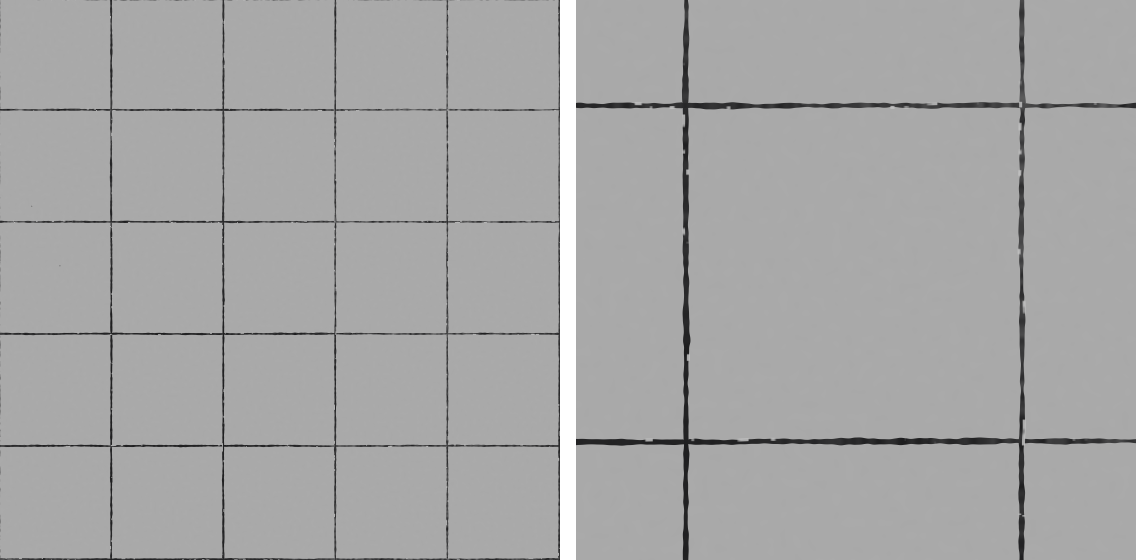
Left: the whole. Right: its middle third, enlarged.
Write a Shadertoy shader that draws this texture.

```glsl
// Pale grey square tiles, five across and five down, split by thin dark joints.
// Each joint is a distance band with ragged edges, worn ink and small pale chips,
// all driven by gradient noise that wraps at the canvas border.

const float TAU = 6.2831853;

float hash(vec2 p) {
    vec3 q = fract(p.xyx * vec3(0.1031, 0.1030, 0.0973));
    q += dot(q, q.yzx + 33.33);
    return fract((q.x + q.y) * q.z);
}

float cornerGradient(vec2 cell, vec2 offset, vec2 period) {
    float angle = TAU * hash(mod(cell, period) + 7.0);
    return dot(vec2(cos(angle), sin(angle)), offset);
}

// Gradient noise, about -0.7 to 0.7, repeating after a whole-number period
float noise(vec2 p, vec2 period) {
    vec2 i = floor(p), f = fract(p);
    vec2 u = f * f * f * (f * (f * 6.0 - 15.0) + 10.0);
    vec2 e = vec2(0.0, 1.0);
    float low = mix(cornerGradient(i, f, period),
                    cornerGradient(i + e.yx, f - e.yx, period), u.x);
    float high = mix(cornerGradient(i + e.xy, f - e.xy, period),
                     cornerGradient(i + e.yy, f - e.yy, period), u.x);
    return mix(low, high, u.y);
}

// Noise along one joint; each id and seed picks its own strip
float stripNoise(float along, float count, float id, float seed) {
    return noise(vec2(along * count, id * 3.0 + seed * 20.0 + 0.5), vec2(count, 256.0));
}

// x: ink opacity, y: pale chip opacity; d is the signed distance across the joint
vec2 joint(float d, float along, float id, float wear, float pixel) {
    d += 0.0006 * stripNoise(along, 13.0, id, 0.0) + 0.0005 * stripNoise(along, 70.0, id, 1.0);
    float halfWidth = 0.00165 - 0.0006 * wear
                    + 0.0007 * stripNoise(along, 40.0, id, 2.0)
                    + 0.0007 * stripNoise(along, 170.0, id, 3.0);
    float ink = clamp((halfWidth - abs(d)) / pixel + 0.5, 0.0, 1.0);

    // Fading where the ink is worn
    float scuff = 0.5 + 0.7 * stripNoise(along, 190.0, id, 4.0) + 0.5 * stripNoise(along, 31.0, id, 5.0);
    ink *= 1.0 - wear * clamp(scuff, 0.0, 1.0);

    // Sparse chips sitting on one flank
    float side = 0.0012 * sign(stripNoise(along, 17.0, id, 6.0));
    float chip = smoothstep(0.32, 0.46, stripNoise(along, 130.0, id, 7.0));
    chip *= clamp((0.0009 - abs(d - side)) / pixel + 0.5, 0.0, 1.0);
    return vec2(ink, chip);
}

void mainImage(out vec4 fragColor, in vec2 fragCoord) {
    vec2 uv = fragCoord / iResolution.xy;
    float pixel = 1.0 / min(iResolution.x, iResolution.y);

    // Nearest joint in each direction, set slightly off the even grid
    vec2 nearest = floor(uv * 5.0 + 0.5);
    vec2 id = mod(nearest, 5.0);
    vec2 shift = vec2(-0.0013, id.y < 0.5 ? 0.0013 : 0.0038);
    vec2 d = uv - nearest / 5.0 - shift;

    // Wear is strongest toward the upper right
    float wear = 0.30 + 0.20 * cos(TAU * (uv.x - 0.80)) + 0.14 * cos(TAU * (uv.y - 0.75));
    wear = clamp(wear, 0.05, 0.8);
    vec2 upright = joint(d.x, uv.y, id.x, wear, pixel);
    vec2 level = joint(d.y, uv.x, id.y + 5.0, wear, pixel);

    // Tile face with very faint grain
    vec3 color = vec3(0.663 + 0.006 * noise(uv * 128.0, vec2(128.0)));

    // Rare small specks, kept inside their cells
    vec2 cell = floor(uv * 12.0);
    vec2 center = 0.2 + 0.6 * vec2(hash(cell + 31.0), hash(cell + 57.0));
    float speckDistance = length(fract(uv * 12.0) - center) / 12.0;
    float speck = clamp((0.0012 - speckDistance) / pixel + 0.5, 0.0, 1.0);
    color = mix(color, vec3(0.44), 0.7 * speck * step(0.975, hash(cell + 83.0)));

    // Dark joints, then chips over them
    float ink = max(upright.x, level.x);
    float chip = max(upright.y, level.y);
    color = mix(color, vec3(0.115, 0.115, 0.12), ink);
    color = mix(color, vec3(0.76), 0.85 * chip);

    fragColor = vec4(color, 1.0);
}
```
